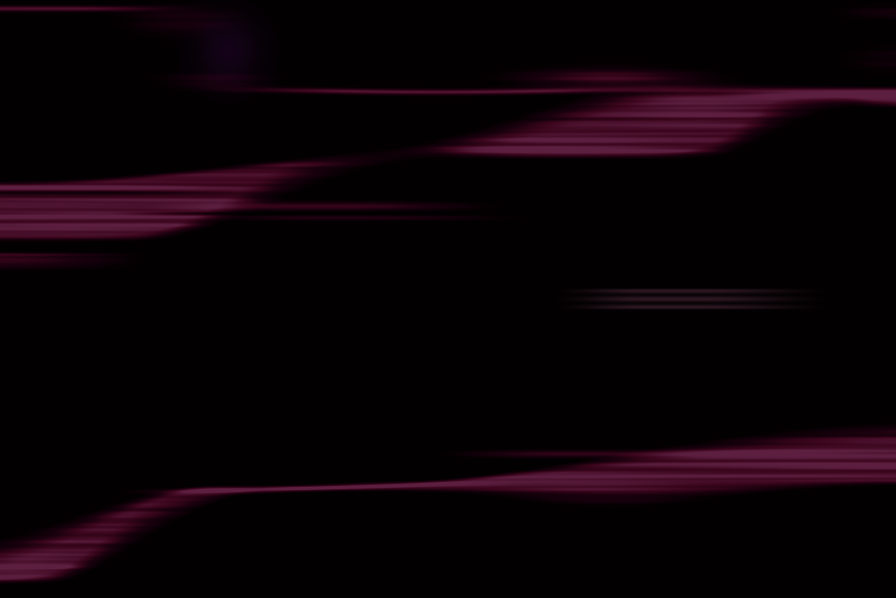
Reproduce this background procedurally as a WebGL 2 fragment shader.

```glsl
#version 300 es
precision highp float;
// Dark magenta light ribbons smeared into horizontal streaks over black.

#define STREAK_DEPTH 0.30
#define STREAK_FREQ 300.0
#define LINE_WIDTH 0.0045
#define BLACK vec3(0.008, 0.0, 0.003)
#define WINE vec3(0.08, 0.0, 0.04)
#define CRIMSON vec3(0.23, 0.02, 0.11)
#define ROSE vec3(0.36, 0.12, 0.25)
#define VIOLET vec3(0.07, 0.01, 0.09)
#define ASH vec3(0.17, 0.09, 0.13)

uniform vec2 u_resolution;
out vec4 fragColor;

float bump(float x, float center, float radius) {
  float d = (x - center) / radius;
  return exp(-d * d);
}

float glow(vec2 p, vec2 center, vec2 radius) {
  return bump(p.x, center.x, radius.x) * bump(p.y, center.y, radius.y);
}

// Fades in from a to b and out from c to d.
float span(float x, float a, float b, float c, float d) {
  return smoothstep(a, b, x) * (1.0 - smoothstep(c, d, x));
}

// Layered sines that vary quickly by row and slowly along it.
float streaks(vec2 p) {
  float sum = 0.0, weight = 0.5, freq = STREAK_FREQ;
  for (int i = 0; i < 4; i++) {
    float k = float(i);
    sum += weight * sin(p.y * freq + 1.7 * k + 1.5 * sin(p.x * (3.0 + k) + k));
    weight *= 0.65;
    freq *= 1.43;
  }
  return sum;
}

// Filled area between two edges, each with its own softness.
float ribbon(float y, float top, float bottom, float softTop, float softBottom) {
  return smoothstep(top - softTop, top + softTop, y)
       * (1.0 - smoothstep(bottom - softBottom, bottom + 0.004, y));
}

float upperRibbon(vec2 p) {
  float x = p.x;
  float top = 0.307 - 0.05 * smoothstep(0.0, 0.5, x) - 0.109 * smoothstep(0.42, 0.78, x);
  float bottom = 0.402 - 0.138 * smoothstep(0.15, 0.5, x) - 0.085 * smoothstep(0.79, 0.96, x);
  float softTop = 0.006 + 0.022 * bump(x, 0.62, 0.2);
  float softBottom = 0.008 + 0.06 * bump(x, 0.34, 0.12) + 0.06 * bump(x, 0.87, 0.07);
  float light = 0.62 + 0.2 * glow(p, vec2(0.1, 0.37), vec2(0.2, 0.03))
              + 0.25 * glow(p, vec2(0.63, 0.25), vec2(0.13, 0.025))
              + 0.2 * glow(p, vec2(0.78, 0.18), vec2(0.08, 0.03));
  light *= 1.0 - 0.75 * bump(p.y, 0.322, 0.004) * (1.0 - smoothstep(0.1, 0.35, x));
  return light * ribbon(p.y, top, bottom, softTop, softBottom);
}

float lowerRibbon(vec2 p) {
  float x = p.x;
  float top = 0.93 - 0.115 * smoothstep(-0.05, 0.24, x) - 0.095 * smoothstep(0.35, 1.05, x);
  float bottom = 0.975 - 0.155 * smoothstep(0.05, 0.3, x)
               + 0.035 * bump(x, 0.68, 0.13) - 0.01 * smoothstep(0.8, 1.0, x);
  float softTop = 0.005 + 0.025 * smoothstep(0.24, 0.0, x) + 0.018 * smoothstep(0.5, 0.9, x);
  float softBottom = 0.008 + 0.06 * bump(x, 0.16, 0.08) + 0.045 * bump(x, 0.68, 0.16);
  float light = 0.62 + 0.3 * glow(p, vec2(0.02, 0.95), vec2(0.08, 0.025))
              + 0.25 * glow(p, vec2(0.6, 0.807), vec2(0.18, 0.016))
              + 0.2 * glow(p, vec2(0.97, 0.768), vec2(0.2, 0.025));
  return light * ribbon(p.y, top, bottom, softTop, softBottom);
}

// Thin bright filaments that trace the ribbon edges.
float filaments(vec2 p) {
  float x = p.x;
  float arc = 0.149 + 0.005 * bump(x, 0.49, 0.18);
  float sum = 0.7 * bump(p.y, 0.0145, LINE_WIDTH) * (1.0 - smoothstep(0.08, 0.24, x));
  sum += 0.75 * bump(p.y, arc, LINE_WIDTH) * span(x, 0.2, 0.4, 0.58, 0.8);
  sum += 0.6 * bump(p.y, 0.159, 0.007) * smoothstep(0.78, 0.92, x);
  sum += 0.7 * bump(p.y, 0.822 - 0.012 * smoothstep(0.2, 0.5, x), LINE_WIDTH)
       * span(x, 0.11, 0.28, 0.4, 0.62);
  sum += 0.45 * bump(p.y, 0.759, 0.006) * span(x, 0.46, 0.62, 0.75, 1.0);
  sum += 0.4 * bump(p.y, 0.313, LINE_WIDTH) * (1.0 - smoothstep(0.1, 0.3, x));
  sum += 0.5 * bump(p.y, 0.345, 0.007) * span(x, 0.15, 0.32, 0.38, 0.6);
  sum += 0.35 * bump(p.y, 0.364, LINE_WIDTH) * span(x, 0.2, 0.35, 0.4, 0.64);
  return sum;
}

// Loose smears beside the ribbons.
float smears(vec2 p) {
  float sum = 0.55 * glow(p, vec2(0.68, 0.131), vec2(0.09, 0.016));
  sum += 0.5 * span(p.y, 0.42, 0.427, 0.432, 0.458) * (1.0 - smoothstep(0.0, 0.2, p.x));
  sum += 0.22 * glow(p, vec2(0.2, 0.035), vec2(0.06, 0.025));
  sum += 0.22 * glow(p, vec2(0.24, 0.135), vec2(0.06, 0.014));
  sum += 0.2 * smoothstep(0.9, 1.0, p.x) * (bump(p.y, 0.02, 0.012) + 0.7 * bump(p.y, 0.1, 0.025));
  return sum;
}

void main() {
  vec2 p = gl_FragCoord.xy / u_resolution;
  p.y = 1.0 - p.y; // measured downward from the top edge

  float grain = 1.0 + STREAK_DEPTH * streaks(p);
  float light = (upperRibbon(p) + lowerRibbon(p) + smears(p)) * grain + filaments(p);
  light *= 1.0 - 0.8 * bump(p.y, 0.357, 0.003) * span(p.x, 0.1, 0.25, 0.5, 0.6);

  vec3 color = mix(BLACK, WINE, smoothstep(0.0, 0.25, light));
  color = mix(color, CRIMSON, smoothstep(0.2, 0.6, light));
  color = mix(color, ROSE, smoothstep(0.5, 0.95, light));

  // Violet haze at upper left and an ashen triple smear at right.
  color += VIOLET * glow(p, vec2(0.255, 0.085), vec2(0.035, 0.055));
  float ash = span(p.y, 0.48, 0.486, 0.514, 0.52) * span(p.x, 0.61, 0.72, 0.78, 0.94);
  color += ASH * ash * (0.6 + 0.4 * cos((p.y - 0.5) * 450.0));

  fragColor = vec4(color, 1.0);
}
```
